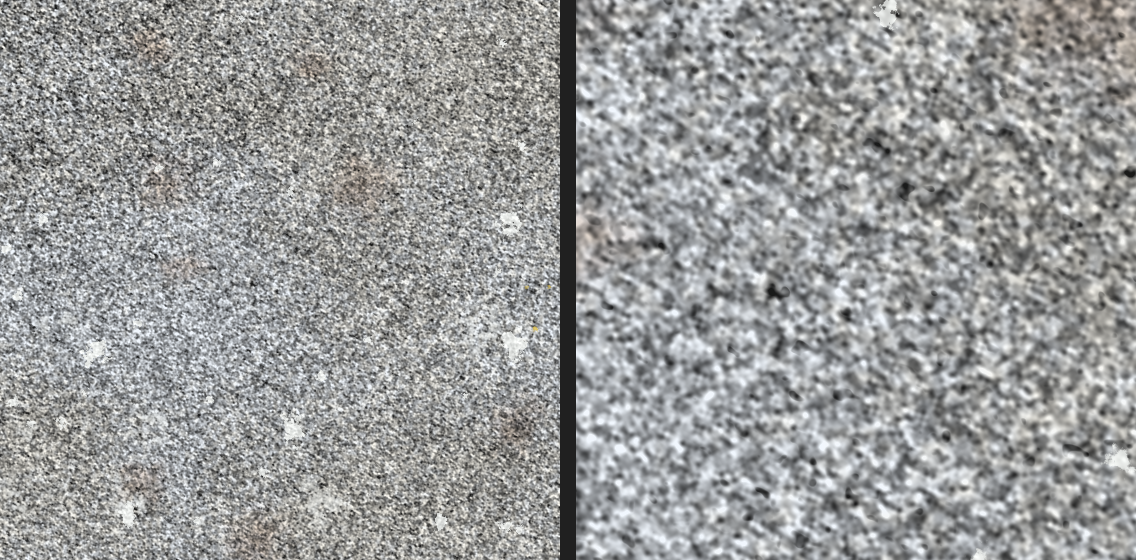
Left, the full canvas; right, a detail of the centre.
A Shadertoy shader for this texture:

```glsl
const vec3 WARM_TINT = vec3(1.012, 1.0, 0.962);
const vec3 COOL_TINT = vec3(0.975, 1.0, 1.028);
const vec3 RUST_TINT = vec3(0.88, 0.80, 0.75);
const vec3 LICHEN_WHITE = vec3(0.93, 0.94, 0.93);
const vec3 LICHEN_YELLOW = vec3(0.85, 0.72, 0.25);

float hash(vec2 p) {
    vec3 q = fract(vec3(p.xyx) * 0.1031);
    q += dot(q, q.yzx + 33.33);
    return fract((q.x + q.y) * q.z);
}

// Value noise centred on zero
float noise(vec2 p) {
    vec2 cell = floor(p);
    vec2 f = fract(p);
    f = f * f * (3.0 - 2.0 * f);
    float low = mix(hash(cell), hash(cell + vec2(1, 0)), f.x);
    float high = mix(hash(cell + vec2(0, 1)), hash(cell + vec2(1, 1)), f.x);
    return mix(low, high, f.y) - 0.5;
}

mat2 rotate(float angle) {
    float c = cos(angle), s = sin(angle);
    return mat2(c, s, -s, c);
}

float fbm(vec2 p) {
    float sum = 0.0;
    float amplitude = 0.5;
    for (int i = 0; i < 5; i++) {
        sum += amplitude * noise(p);
        p = rotate(0.6) * p * 2.03 + 17.3;
        amplitude *= 0.55;
    }
    return sum;
}

// Scattered ragged blobs: at most one per grid cell
float blobs(vec2 uv, float scale, float density, float radius, float ragged, float soft, float seed) {
    vec2 p = uv * scale;
    float wobble = ragged * radius * fbm(p * 1.6 / radius + seed);
    float mask = 0.0;
    for (int y = -1; y <= 1; y++) {
        for (int x = -1; x <= 1; x++) {
            vec2 cell = floor(p) + vec2(x, y);
            vec2 key = cell + seed;
            vec2 centre = cell + 0.2 + 0.6 * vec2(hash(key + 7.1), hash(key + 19.7));
            float size = radius * mix(0.45, 1.0, hash(key + 31.3));
            float dist = length(p - centre) + wobble - size;
            float present = step(hash(key + 43.9), density);
            mask = max(mask, present * (1.0 - smoothstep(-soft * size, soft * size, dist)));
        }
    }
    return mask;
}

// Fine crystals, slightly stretched along a wandering direction
float grain(vec2 uv) {
    vec2 p = rotate(0.55) * (uv + 0.004 * vec2(noise(uv * 23.0), noise(uv * 23.0 + 50.0)));
    float coarse = noise(p * vec2(125.0, 185.0));
    float medium = noise(p * vec2(205.0, 290.0) + 31.0);
    float fine = noise(rotate(1.1) * uv * 330.0 + 73.0);
    return 0.20 * coarse + 0.56 * medium + 0.38 * fine;
}

// Small dark pits, elongated along the grain
float pits(vec2 uv, float amount) {
    vec2 p = rotate(0.5) * uv;
    float hollow = noise(p * vec2(90.0, 170.0) + 40.0) + 0.5 * noise(uv * 240.0 + 91.0);
    return smoothstep(0.30, 0.52, hollow + amount);
}

void mainImage(out vec4 fragColor, in vec2 fragCoord) {
    vec2 uv = fragCoord / iResolution.y;

    // Broad weathering
    float weather = fbm(uv * vec2(3.0, 4.5) + 4.0);
    float streaks = fbm(rotate(-0.2) * uv * vec2(5.0, 17.0) + 12.0);
    float band = exp(-pow((uv.y - 0.42 - 0.1 * weather) / 0.17, 2.0));
    float corner = 1.0 - smoothstep(0.1, 0.75, length(uv - vec2(0.0, 1.0)));

    // Stone tone
    float speckle = grain(uv);
    float tone = 0.618 + speckle * (0.97 + 0.15 * corner);
    tone += 0.09 * weather + 0.08 * streaks + 0.03 * band - 0.035 * corner;
    tone += 0.07 * noise(uv * 42.0);
    tone -= 0.22 * pits(uv, 0.06 * corner - 0.04 * band);

    // Warm and cool minerals
    float coolness = smoothstep(-0.35, 0.45, weather + 0.3 * band - 0.03 + 0.5 * noise(uv * 120.0 + 8.0));
    vec3 color = clamp(tone, 0.10, 0.97) * mix(WARM_TINT, COOL_TINT, coolness);

    // Rusty stains
    float rust = blobs(uv, 5.0, 0.30, 0.22, 1.8, 0.9, 5.0);
    color *= mix(vec3(1.0), RUST_TINT, 0.65 * rust);

    // Pale dusty blooms, denser at the lower left
    float leftSide = smoothstep(0.5, 0.05, uv.x) * smoothstep(0.75, 0.5, uv.y);
    float bloom = blobs(uv, 6.0, 0.08 + 0.35 * leftSide, 0.33, 1.8, 0.8, 23.0);
    float dust = bloom * smoothstep(-0.2, 0.3, noise(uv * 75.0 + 3.0) + 0.5 * speckle);
    color = mix(color, LICHEN_WHITE, 0.55 * dust);

    // Crisp white lichen clumps and flecks
    float lichen = blobs(uv, 7.0, 0.09 + 0.15 * leftSide, 0.16, 3.2, 0.25, 61.0);
    lichen = max(lichen, blobs(uv, 22.0, 0.035 + 0.10 * leftSide, 0.20, 2.2, 0.3, 83.0));
    color = mix(color, LICHEN_WHITE + 0.25 * speckle, 0.9 * lichen);

    // Rare yellow flecks near the right edge
    float yellow = blobs(uv, 30.0, 0.12, 0.15, 1.6, 0.3, 109.0);
    yellow *= smoothstep(0.87, 0.97, uv.x) * smoothstep(0.2, 0.08, abs(uv.y - 0.37));
    color = mix(color, LICHEN_YELLOW, 0.8 * yellow);

    fragColor = vec4(clamp(color, 0.0, 1.0), 1.0);
}
```
